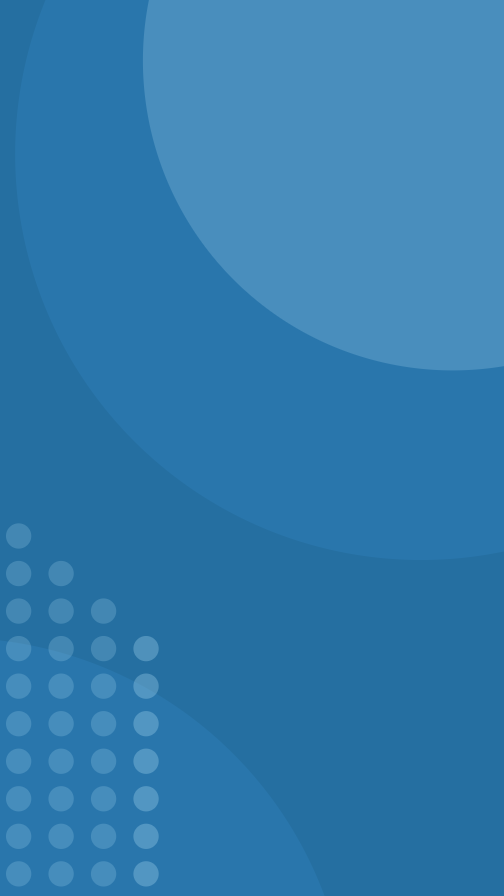
This background is drawn by a Shadertoy shader. Its source:

```glsl
// Flat blue backdrop: two large overlapping discs at the upper right, one at
// the lower left, and a stepped grid of translucent dots in that corner.
// Discs are distance functions; the dots come from rounding to a lattice.

// Lengths are fractions of the canvas height, origin at the lower left.
const vec3 DEEP_BLUE  = vec3(0.145, 0.435, 0.631);
const vec3 MID_BLUE   = vec3(0.161, 0.463, 0.675);
const vec3 LIGHT_BLUE = vec3(0.286, 0.557, 0.741);
const vec3 DOT_TINT   = vec3(0.62, 0.82, 0.92);

// Discs: centre x, centre y, radius
const vec3 OUTER_DISC  = vec3(0.4700, 0.8281, 0.4531);
const vec3 INNER_DISC  = vec3(0.5052, 0.9323, 0.3457);
const vec3 CORNER_DISC = vec3(-0.0527, -0.1543, 0.4427);

const vec2  DOT_ORIGIN = vec2(0.0208, 0.0247);
const vec2  DOT_PITCH  = vec2(0.0474, 0.0419);
const float DOT_RADIUS = 0.0141;
const float DOT_COLUMNS = 4.0;
const float FIRST_COLUMN_ROWS = 10.0;
const float DOT_ALPHA = 0.25;
const float LAST_COLUMN_ALPHA = 0.35;

// Antialiased coverage of a disc
float discMask(vec2 p, vec2 centre, float radius) {
    float pixel = 1.0 / iResolution.y;
    return clamp(0.5 - (length(p - centre) - radius) / pixel, 0.0, 1.0);
}

// Opacity of the dot grid; each column is one dot shorter than the last
float dotOpacity(vec2 p) {
    vec2 cell = round((p - DOT_ORIGIN) / DOT_PITCH);
    float rows = FIRST_COLUMN_ROWS - cell.x;
    bool inside = cell.x >= 0.0 && cell.x < DOT_COLUMNS
               && cell.y >= 0.0 && cell.y < rows;
    if (!inside) return 0.0;

    float alpha = cell.x > DOT_COLUMNS - 1.5 ? LAST_COLUMN_ALPHA : DOT_ALPHA;
    return alpha * discMask(p, DOT_ORIGIN + cell * DOT_PITCH, DOT_RADIUS);
}

void mainImage(out vec4 fragColor, in vec2 fragCoord) {
    vec2 p = fragCoord / iResolution.y;

    // Large discs, back to front
    vec3 color = DEEP_BLUE;
    color = mix(color, MID_BLUE, discMask(p, OUTER_DISC.xy, OUTER_DISC.z));
    color = mix(color, LIGHT_BLUE, discMask(p, INNER_DISC.xy, INNER_DISC.z));
    color = mix(color, MID_BLUE, discMask(p, CORNER_DISC.xy, CORNER_DISC.z));

    // Translucent dots on top
    color = mix(color, DOT_TINT, dotOpacity(p));

    fragColor = vec4(color, 1.0);
}
```
